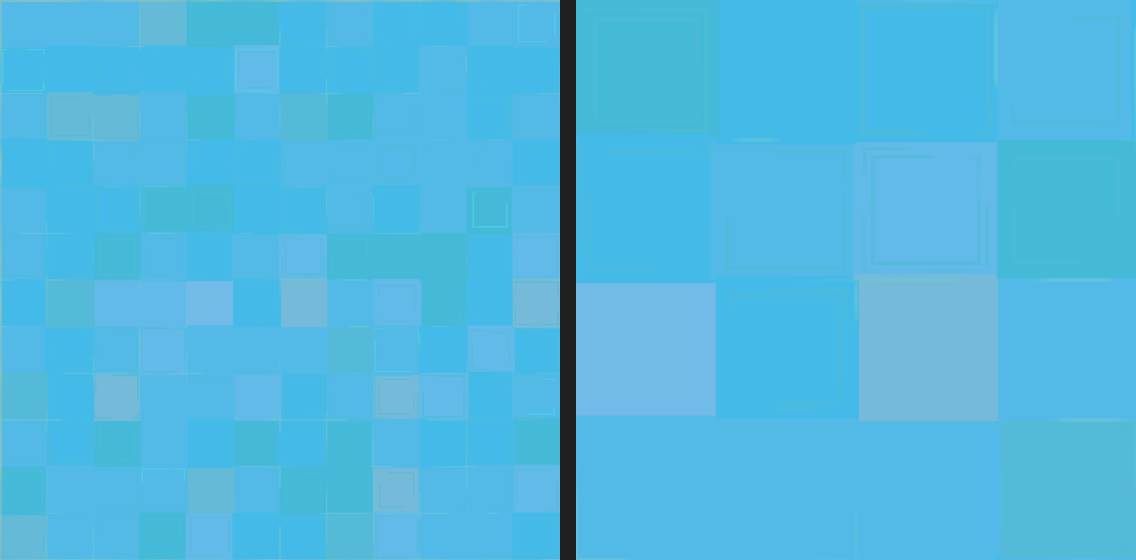
Left: the whole. Right: its middle third, enlarged.
This pattern is drawn by a Shadertoy shader. Its source:

```glsl
// Twelve by twelve mosaic of sky blue and teal squares with faint, broken outlines.

const float CELLS = 12.0;
const float GREEN = 0.73;
const float BLUE_SKY = 0.91;
const float BLUE_TEAL = 0.847;

float hash(vec2 p, float seed) {
    return fract(sin(dot(p, vec2(127.1, 311.7)) + seed * 74.7) * 43758.5453);
}

float valueNoise(vec2 p, float seed) {
    vec2 i = floor(p);
    vec2 f = fract(p);
    f = f * f * (3.0 - 2.0 * f);
    float low = mix(hash(i, seed), hash(i + vec2(1.0, 0.0), seed), f.x);
    float high = mix(hash(i + vec2(0.0, 1.0), seed), hash(i + 1.0, seed), f.x);
    return mix(low, high, f.y);
}

// Red steps through five levels; teal cells gather in loose clusters.
vec3 cellColor(vec2 cell) {
    cell = clamp(cell, 0.0, CELLS - 1.0);
    float pick = hash(cell, 1.0);
    float sky = step(0.03, pick) + step(0.48, pick) + step(0.88, pick) + step(0.99, pick);
    float green = 1.0 + step(0.5, pick) + step(0.72, pick) + step(0.93, pick);
    float chance = mix(0.08, 0.46, valueNoise(cell * 0.37, 5.0));
    float teal = step(hash(cell, 2.0), chance);
    float red = 0.2 + 0.062 * mix(sky, green, teal) + 0.01 * teal;
    return vec3(red, GREEN, mix(BLUE_SKY, BLUE_TEAL, teal));
}

// Blends the four nearest cells across narrow, slightly displaced borders.
vec3 mosaic(vec2 p, float pixel) {
    vec2 base = floor(p - 0.5);
    vec2 cell = floor(p);
    vec2 shift = vec2(hash(vec2(base.x, cell.y), 3.0),
                      hash(vec2(cell.x, base.y), 4.0)) - 0.5;
    vec2 d = p - base - 1.0 - shift * 0.08;
    vec2 t = smoothstep(-pixel, pixel, d);
    vec3 below = mix(cellColor(base), cellColor(base + vec2(1.0, 0.0)), t.x);
    vec3 above = mix(cellColor(base + vec2(0.0, 1.0)), cellColor(base + 1.0), t.x);
    return mix(below, above, t.y);
}

float stroke(float d, float halfWidth, float pixel) {
    return 1.0 - smoothstep(halfWidth - 0.5 * pixel, halfWidth + 0.5 * pixel, abs(d));
}

// Square outline at a given inset from the cell border.
float insetOutline(vec2 p, float inset, float pixel) {
    vec2 f = abs(fract(p) - 0.5);
    return stroke(max(f.x, f.y) - 0.5 + inset, 0.014, pixel);
}

// Faint traces inside some cells, worn away along their length.
vec3 addTraces(vec3 color, vec2 p, float pixel) {
    vec2 cell = floor(p);
    for (int i = 0; i < 2; i++) {
        float seed = 10.0 + 5.0 * float(i);
        float present = step(hash(cell, seed), 0.5);
        float inset = mix(0.03, 0.14, hash(cell, seed + 1.0));
        float wear = smoothstep(0.33, 0.5, valueNoise(p * 2.7, seed + 2.0));
        float bright = step(0.9, hash(cell, seed + 3.0));
        vec3 tint = mix(vec3(0.31, 0.73, 0.84), vec3(0.30, 0.82, 0.91), bright);
        float amount = present * wear * mix(0.6, 0.75, bright);
        color = mix(color, tint, amount * insetOutline(p, inset, pixel));
    }
    return color;
}

// Sparse pale hairlines on the cell borders.
vec3 addHairlines(vec3 color, vec2 p, float pixel) {
    vec2 d = abs(p - floor(p + 0.5));
    float line = stroke(min(d.x, d.y), 0.014, pixel);
    float wear = smoothstep(0.6, 0.78, valueNoise(p * 1.7, 30.0));
    return mix(color, vec3(0.43, 0.78, 0.84), 0.6 * line * wear);
}

// Thin weathered rim, strongest along the top and left.
vec3 addRim(vec3 color, vec2 p, float pixel) {
    float topLeft = stroke(min(p.x, CELLS - p.y), 0.04, pixel);
    float bottom = stroke(p.y, 0.025, pixel);
    float wear = mix(0.3, 0.9, valueNoise(p * 2.0, 40.0));
    return mix(color, vec3(0.54, 0.76, 0.76), wear * max(topLeft, 0.5 * bottom));
}

void mainImage(out vec4 fragColor, in vec2 fragCoord) {
    vec2 p = fragCoord / iResolution.xy * CELLS;
    float pixel = CELLS / iResolution.y;

    vec3 color = mosaic(p, pixel);
    color = addTraces(color, p, pixel);
    color = addHairlines(color, p, pixel);
    color = addRim(color, p, pixel);

    fragColor = vec4(color, 1.0);
}
```
